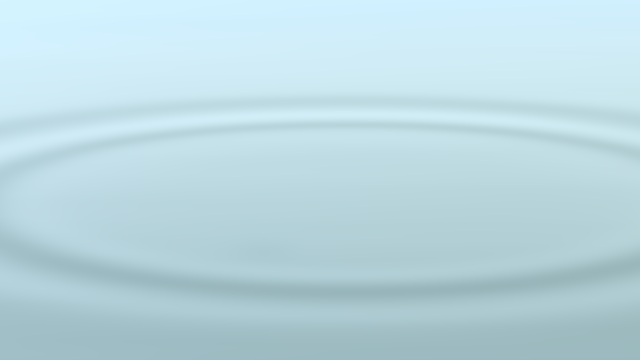
Reproduce this texture procedurally as a Shadertoy shader.

```glsl
float bell(float x, float center, float width) {
    float d = (x - center) / width;
    return exp(-d * d);
}

// Radius on the water plane, 1.0 at the inner crest
float waterRadius(vec2 uv, float depth) {
    float perspective = 1.0 / (depth + 0.694);
    float across = (uv.x - 0.547) * 1.778 * perspective;
    return length(vec2(across / 0.725, (perspective - 0.8126) / 0.1266));
}

// Layered sines stretched along the surface
float streaks(vec2 uv) {
    float sum = 0.0;
    float gain = 0.5;
    vec2 frequency = vec2(3.0, 38.0);
    for (int i = 0; i < 4; i++) {
        sum += gain * sin(uv.y * frequency.y + 1.2 * sin(uv.x * frequency.x + float(i) * 1.7));
        frequency *= vec2(1.4, 1.73);
        gain *= 0.6;
    }
    return sum;
}

void mainImage(out vec4 fragColor, in vec2 fragCoord) {
    vec2 uv = fragCoord / iResolution.xy;
    float depth = 1.0 - uv.y;
    float radius = waterRadius(uv, depth);
    float nearSide = smoothstep(0.3, 0.85, depth);

    // Sky reflection, paler far away
    vec3 color = mix(vec3(0.815, 0.925, 0.96), vec3(0.61, 0.73, 0.755),
                     smoothstep(0.1, 1.15, depth));
    color += vec3(0.015, 0.025, 0.04) * exp(-2.5 * uv.x - 3.0 * depth);
    color += vec3(0.0, 0.01, 0.03) * bell(depth, 0.0, 0.12);

    // Cooler left and greyer right
    color += vec3(-0.012, -0.014, -0.028) * (uv.x - 0.35) * smoothstep(0.0, 0.5, depth);

    // Crests and troughs of the ripple
    float ripple = mix(-0.005, 0.03, nearSide) * bell(radius, 1.0, 0.10);
    ripple -= 0.068 * bell(radius, 1.17, 0.10);
    ripple += mix(0.028, 0.035, nearSide) * bell(radius, 1.39, 0.11);
    ripple -= mix(0.06, 0.012, nearSide) * bell(radius, 1.68, 0.17);
    color += ripple * vec3(1.0, 0.98, 1.05);

    // Dim pool inside the rings
    color -= 0.018 * (1.0 - smoothstep(0.5, 1.0, radius)) * (1.0 - nearSide);

    // Faint smudge and surface streaks
    vec2 smudge = (uv - vec2(0.41, 0.305)) / vec2(0.045, 0.03);
    color -= vec3(0.018, 0.014, 0.012) * exp(-dot(smudge, smudge));
    color += 0.004 * streaks(uv);

    fragColor = vec4(clamp(color, 0.0, 1.0), 1.0);
}
```
